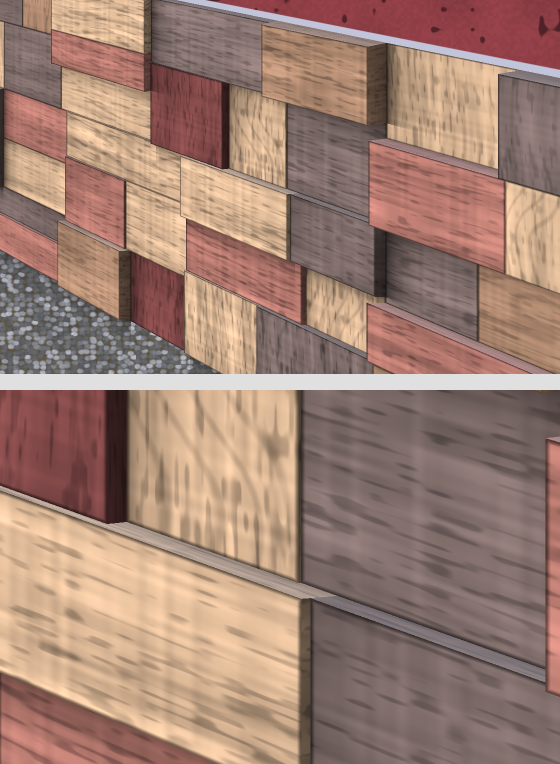
Top, the full canvas; bottom, a detail of the centre.
Write a Shadertoy shader that draws this texture.

```glsl
// A wall of protruding wooden blocks in perspective, between red plaster and gravel.
// The wall plane is split recursively into blocks; each pixel steps through them
// from the front to find a face, which is then shaded with procedural grain.

const vec2 VANISH = vec2(-2.156, -0.533);  // where the rows converge, y pointing down
const float STRETCH = 2.94;                // makes blocks square at mid canvas
const vec2 RELIEF = vec2(0.016, -0.007);   // apparent shift of the deepest block
const float WALL_TOP = 0.203, WALL_BOTTOM = 0.555;
const int WOOD = 0, PLASTER = 1, GRAVEL = 2;
const int FRONT = 0, END = 1, TOP = 2;

struct Block { vec2 lo, hi; float id, depth; int kind; };

float hash(vec2 p) {
    vec3 h = fract(vec3(p.xyx) * 0.1031);
    h += dot(h, h.yzx + 33.33);
    return fract((h.x + h.y) * h.z);
}

float noise(vec2 p) {
    vec2 i = floor(p), f = fract(p);
    f = f * f * (3.0 - 2.0 * f);
    return mix(mix(hash(i), hash(i + vec2(1, 0)), f.x),
               mix(hash(i + vec2(0, 1)), hash(i + vec2(1, 1)), f.x), f.y);
}

// Recursive random cuts down to the block that holds q
Block findBlock(vec2 q) {
    if (q.y < WALL_TOP) return Block(vec2(-9), vec2(9, WALL_TOP), 0.0, 0.0, PLASTER);
    if (q.y > WALL_BOTTOM) return Block(vec2(-9, WALL_BOTTOM), vec2(9), 0.0, 0.0, GRAVEL);
    Block b = Block(vec2(-1.42, WALL_TOP), vec2(-0.76, WALL_BOTTOM), 1.0, 0.0, WOOD);
    for (int i = 0; i < 8; i++) {
        vec2 size = b.hi - b.lo;
        if (size.x * size.y < 0.0095) break;
        int axis = size.x > size.y * mix(0.8, 2.2, hash(vec2(b.id, 7))) ? 0 : 1;
        float cut = b.lo[axis] + size[axis] * mix(0.36, 0.64, hash(vec2(b.id, 3)));
        bool beyond = q[axis] > cut;
        if (beyond) b.lo[axis] = cut; else b.hi[axis] = cut;
        b.id = 2.0 * b.id + (beyond ? 1.0 : 0.0);
    }
    vec2 size = b.hi - b.lo;
    float h = hash(vec2(b.id, 11));
    b.depth = 0.04 * h + 0.9 * smoothstep(0.3, 0.95, h + 0.25 * step(1.7, size.x / size.y));
    return b;
}

vec3 woodTint(float pick) {
    if (pick < 0.22) return vec3(0.85, 0.71, 0.58);  // light oak
    if (pick < 0.42) return vec3(0.69, 0.54, 0.44);  // brown oak
    if (pick < 0.61) return vec3(0.71, 0.47, 0.43);  // pink mahogany
    if (pick < 0.93) return vec3(0.49, 0.42, 0.41);  // grey walnut
    return vec3(0.50, 0.28, 0.28);                   // maroon
}

// Brightness of the grain; p.x runs along the fibres
float woodGrain(vec2 p, float seed, float sharpness) {
    p += seed * vec2(5.0, 3.0);
    p.y += 0.006 * noise(p * vec2(14, 20));
    float broad = noise(p * vec2(9, 90)) - 0.5;
    float streak = noise(p * vec2(28, 420)) - 0.5;
    float pores = smoothstep(0.6, 0.9, noise(p * vec2(110, 620)));
    float saw = noise(p * vec2(330, 9)) - 0.5;
    float wave = abs(fract(p.y * 75.0 + 2.5 * noise(p * vec2(20, 32))) - 0.5);
    float rings = smoothstep(0.32, 0.48, wave) * step(0.72, seed);
    return 1.03 + 0.24 * broad - 0.12 * rings
         + sharpness * (0.22 * streak - 0.22 * pores + 0.11 * saw);
}

vec3 plaster(vec2 p, float v) {
    vec3 red = vec3(0.55, 0.24, 0.27) * (0.9 + 0.12 * noise(p * 9.0) + 0.1 * noise(p * 130.0));
    red *= 1.0 - 0.45 * smoothstep(0.84, 0.93, noise(p * 38.0));
    return mix(red, vec3(0.76, 0.77, 0.85), smoothstep(0.1965, 0.1975, v));
}

// Rounded pebbles around jittered cell centres
vec3 gravel(vec2 p) {
    vec2 g = p * vec2(58, 78), cell = floor(g);
    float nearest = 9.0, shade = 0.0;
    for (int k = 0; k < 9; k++) {
        vec2 c = cell + vec2(k % 3 - 1, k / 3 - 1);
        float d = length(c + 0.2 + 0.6 * vec2(hash(c), hash(c + 51.0)) - g);
        if (d < nearest) { nearest = d; shade = hash(c + 17.0); }
    }
    vec3 stone = mix(vec3(0.36, 0.37, 0.39), vec3(0.72, 0.73, 0.78), shade * shade);
    vec3 soil = mix(vec3(0.30, 0.29, 0.29), vec3(0.38, 0.34, 0.25), noise(p * 7.0));
    return mix(stone, soil, smoothstep(0.3, 0.75, nearest)) * (0.9 + 0.2 * noise(p * 160.0));
}

vec3 wood(Block b, vec2 q, float t, int face, float sharpness) {
    float seed = hash(vec2(b.id, 23));
    vec2 size = b.hi - b.lo, p = q;
    bool upright = size.x < size.y * mix(0.8, 1.5, seed);
    if (face == END) p = vec2(t * 0.04, q.y);
    if (face == TOP) p = vec2(q.x, t * 0.04);
    vec3 tint = woodTint(fract(b.id * 0.618));
    vec3 col = tint * woodGrain(upright && face != TOP ? p.yx : p, seed, sharpness);
    col *= 0.92 + 0.16 * noise(q * 22.0 + seed * 9.0);
    if (face == END) return col * mix(0.36, 0.5, t);
    if (face == TOP) return mix(col, vec3(0.67, 0.66, 0.71), 0.45) * mix(0.8, 1.0, t);
    vec2 inset = min(q - b.lo, b.hi - q);
    return col * mix(0.45, 1.0, smoothstep(0.0, 0.0016, min(inset.x, inset.y)));
}

// Darkening beside a deeper neighbour at the given distance
float contactShade(Block b, vec2 neighbour, float dist) {
    float rise = max(findBlock(neighbour).depth - b.depth, 0.0);
    return 1.0 - 0.6 * smoothstep(0.0, 0.6, rise) * exp(-dist / 0.009);
}

vec3 scene(vec2 p) {
    vec2 ray = p - VANISH, base = vec2(-STRETCH / ray.x, ray.y / ray.x), q = base;
    float t = 1.0;
    int face = FRONT;
    Block b;
    for (int i = 0; i < 8; i++) {
        b = findBlock(base + (t - 0.0001) * RELIEF);
        if (b.depth >= t) break;
        vec2 leave = (vec2(b.lo.x, b.hi.y) - base) / RELIEF;
        float next = max(leave.x, leave.y);
        if (next <= b.depth) { t = b.depth; face = FRONT; break; }
        face = leave.x > leave.y ? END : TOP;
        t = min(next, t);
    }
    q = base + t * RELIEF;
    float sharpness = mix(0.5, 1.0, smoothstep(0.9, 0.3, abs(p.x - 0.75)));
    vec3 col = b.kind == PLASTER ? plaster(p, q.y)
             : b.kind == GRAVEL ? gravel(p) : wood(b, q, t, face, sharpness);
    if (face == FRONT) {
        col *= contactShade(b, vec2(b.lo.x - 0.0005, q.y), q.x - b.lo.x);
        col *= contactShade(b, vec2(q.x, b.lo.y - 0.0005), q.y - b.lo.y);
    }
    return col;
}

void mainImage(out vec4 fragColor, in vec2 fragCoord) {
    vec3 sum = vec3(0);
    for (int k = 0; k < 4; k++) {  // 2 x 2 samples smooth the edges
        vec2 p = (fragCoord + 0.5 * vec2(k % 2, k / 2) - 0.25) / iResolution.y;
        sum += scene(vec2(p.x, 1.0 - p.y));
    }
    fragColor = vec4(sum / 4.0, 1.0);
}
```
